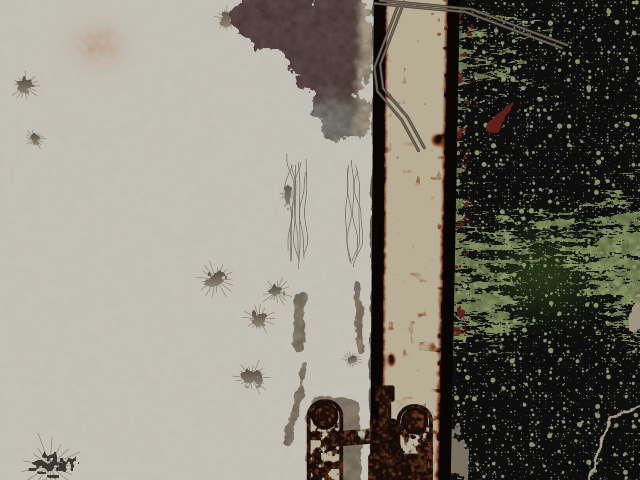
A Shadertoy shader for this texture:

```glsl
const vec3 WHITE = vec3(.765, .752, .71);
const vec3 CREAM = vec3(.72, .68, .585);
const vec3 METAL = vec3(.48, .44, .38);
const vec3 PRIMER = vec3(.32, .25, .24);
const vec3 BLACK = vec3(.05);
const vec3 GREEN = vec3(.47, .52, .34);
const vec3 SOOT = vec3(.09, .045, .03);
const vec3 RUST = vec3(.5, .25, .12);
const vec3 RED = vec3(.38, .12, .11);
const float HAIR = .06, RAYS = 17.;
// Chip centres and radii, in percent of canvas height
const vec4 CHIPS[10] = vec4[10](
 vec4(5.2, 82, 1.5, 1.4), vec4(7.3, 71, 1, 1), vec4(47.2, 96.2, 1.2, 1.7),
 vec4(45, 41.8, 1.9, 1.3), vec4(57.6, 39.2, 1.5, 1), vec4(54, 33.5, 1.6, 1.4),
 vec4(52.4, 21.2, 1.9, 1.5), vec4(59.9, 59.5, .8, 2.5), vec4(10.4, 3, 3.4, 1.7),
 vec4(73.3, 25, .9, .8));
const vec2 WIRE[8] = vec2[8](vec2(83, 99), vec2(78, 86), vec2(78.6, 81), vec2(83.7, 75),
 vec2(87.2, 68.6), vec2(78, 99.3), vec2(97, 97.5), vec2(117, 90));
float pixel;
vec3 col;

float hash(vec2 p) {
 vec3 q = fract(p.xyx * .1031);
 q += dot(q, q.yzx + 33.33);
 return fract((q.x + q.y) * q.z);
}
float noise(vec2 p) {
 vec2 i = floor(p), f = fract(p), e = vec2(1, 0);
 f *= f * (3. - 2. * f);
 return mix(mix(hash(i), hash(i + e), f.x), mix(hash(i + e.yx), hash(i + 1.), f.x), f.y);
}
float fbm(vec2 p) {
 float sum = 0., amp = .53;
 for (int i = 0; i < 4; i++, amp *= .5, p = p * 2.03 + 17.3) sum += amp * noise(p);
 return sum;
}
void paint(vec3 c, float d) { col = mix(col, c, clamp(.5 - d / pixel, 0., 1.)); }
// Shapes hold centre and size, or two end points
float oval(vec2 p, vec4 s) { return (length((p - s.xy) / s.zw) - 1.) * min(s.z, s.w); }
float glow(vec2 p, vec4 s) { p = (p - s.xy) / s.zw; return exp(-dot(p, p)); }
float box(vec2 p, vec4 s, float r) {
 p = abs(p - s.xy) - s.zw + r;
 return length(max(p, 0.)) + min(max(p.x, p.y), 0.) - r;
}
float seg(vec2 p, vec4 s) {
 p -= s.xy; s.zw -= s.xy;
 return length(p - s.zw * clamp(dot(p, s.zw) / dot(s.zw, s.zw), 0., 1.));
}

void whitePanel(vec2 p, float side) {
 float n = fbm(p * .8), rag = (fbm(p * .45) - .5) * 5.;
 col = WHITE + n * .02 - .01;
 col = mix(col, RUST + .2, glow(p, vec4(20.5, 90.5, 5, 4)) * n * .6);
 // Hairline cracks
 for (float k = 0.; k < 13.; k++) {
  float x = (k < 8. ? 60.2 : 68.6) + k * .5 + noise(vec2(p.y * .18, k * 9.)) * 2. - 1.;
  float span = abs(p.y - 51. - 8. * hash(vec2(k, 7))) - 10.;
  paint(METAL * .85, max(abs(p.x - x) - HAIR, span));
 }
 // Chips with radiating cracks
 for (int i = 0; i < 10; i++) {
  vec4 c = CHIPS[i];
  vec2 q = p - c.xy;
  float r = length(q), turn = (atan(q.y, q.x) / 6.283 + .5) * RAYS;
  float h = hash(floor(vec2(turn, i * 5)));
  float ray = abs(fract(turn) - .3 - .4 * h) * r * 6.283 / RAYS - HAIR;
  paint(METAL * 1.1, max(ray, r - (1. + h) * (c.z + .2)));
  paint(METAL * (i == 8 ? .5 : .95 - .2 * q.y / c.w), oval(p, c) + (noise(p * 1.4) - .5) * c.z);
 }
 // Peeled strips
 float peel = min(seg(p, vec4(62.4, 38, 62.2, 28)) - 1.2, seg(p, vec4(63.6, 24, 60, 8)) - .8);
 peel = min(peel, seg(p, vec4(74.5, 41, 75.2, 27)) - .7);
 peel = min(peel, box(p, vec4(69.5, 7, 5.6, 10.5), 4.)) + rag * .45;
 paint(METAL * (.8 + .4 * n), peel);
 // Exposed primer, blue grey at its foot
 float bare = min(oval(p, vec4(57.3, 97, 9, 7.5)), oval(p, vec4(69.5, 89.5, 9, 12)));
 bare = min(bare, oval(p, vec4(71.5, 76, 6, 5.5))) + rag + noise(p * 1.1) - .5;
 vec3 under = mix(vec3(.43, .43, .39), PRIMER, smoothstep(75., 83., p.y + rag));
 under = mix(under, METAL * 1.2, smoothstep(-4.5, -2., side + rag * .5));
 paint(under * (.8 + .4 * n), bare);
 paint(METAL * .8, rag * .3 - side - .2);
}

void creamStrip(vec2 p, float left, float right) {
 float n = fbm(p * .9);
 float rust = exp(-2. * min(left, right)) * (.45 + n) + exp(-right - p.y * .03) * n;
 rust += glow(p, vec4(91.1, 70.8, 1.2, 1.2)) + glow(p, vec4(81.6, 25, .8, 1.3));
 rust += smoothstep(.8, .9, noise(p * .7)) * n * .6;
 col = mix(CREAM, RUST, smoothstep(.15, .65, rust));
 col = mix(col, SOOT, smoothstep(.55, 1., rust));
}

void scratchedPanel(vec2 p, float side) {
 float n = fbm(p * .7) - .5;
 col = BLACK + GREEN * vec3(.2, .3, .1) * glow(p, vec4(113, 43, 10, 8));
 // Dragged green paint
 float mass = glow(p, vec4(101, 35, 11, 8)) + glow(p, vec4(131, 44, 9, 15))
  + .75 * glow(p, vec4(111, 50, 20, 10)) + .65 * glow(p, vec4(103, 90, 10, 11))
  + .6 * exp(-side * .6) * smoothstep(12., 35., p.y) - .5 * glow(p, vec4(113, 42, 8, 6));
 float drag = .6 * fbm(p * vec2(.22, 1.1)) + .4 * fbm(p * vec2(1.2, 3.5));
 col = mix(col, GREEN * (.95 + .6 * n), smoothstep(.73, .8, drag + .36 * min(mass, 1.)));
 // Pale specks
 for (float s = .65; s < 2.; s += .65) {
  vec2 g = p / s + s * 47., id = floor(g);
  float r = hash(id) > .7 ? .28 * hash(id + 9.) : -1.;
  paint(GREEN + .06, (length(fract(g) - .3 - .4 * hash(id + 3.)) - r) * s);
 }
 // Red flakes, worn corners and forked crack
 if (p.y > 30.) paint(RED, (.16 - n) * 3. + max(side - 2.5, 0.));
 paint(RED, seg(p, vec4(102.8, 74, 106.8, 78.5)) + (p.y - 80.) * .22 + n);
 paint(CREAM * .85, oval(p, vec4(133, 34, 2, 3.5)) + n * 2.);
 paint(METAL, oval(p, vec4(95.5, 5, 2.2, 5)) + n * 4.);
 p += n * 2.;
 paint(CREAM * .9, min(seg(p, vec4(134, 15.6, 127, 13)), seg(p, vec4(127, 13, 122.5, -1))) - .25);
}

void addLatch(vec2 p) {
 vec3 rust = mix(SOOT, RUST * .75, smoothstep(.4, .8, fbm(p * 1.5)));
 vec3 worn = mix(rust, CREAM, smoothstep(.46, .6, fbm(p * .65)));
 // Plates with bolt heads
 for (float k = 0.; k < 2.; k++) {
  vec2 c = vec2(67.7 + 18.7 * k, 6.6 - k);
  float plate = box(p, vec4(c, 3.8, 10.2), 3.6), bolt = length(p - c - vec2(0, 6.7)) - 2.8;
  paint(rust, plate);
  paint(worn, plate + .8);
  paint(SOOT, bolt);
  paint(rust * 1.2, bolt + .7);
 }
 // Body, cross bar and upright pin
 paint(rust, box(p, vec4(83, 2.3, 6.3, 3.2), .8));
 float bar = seg(p, vec4(70.5, 8.6, 79, 9.3)) - 1.6;
 paint(mix(rust, worn, smoothstep(7.8, 9.3, p.y)), bar);
 float pin = min(box(p, vec4(80.2, 18, 2, 1.7), .5), box(p, vec4(80.2, 13, 1.3, 4.5), .2));
 pin = min(pin, box(p, vec4(80, 9, 2.8, 3.8), 1.));
 paint(rust * (1.15 - .2 * abs(p.x - 80.)), pin);
}

void mainImage(out vec4 fragColor, in vec2 fragCoord) {
 pixel = 100. / iResolution.y;
 vec2 p = fragCoord * pixel;
 // Panels between two leaning gaps
 float gapA = p.x - 78.3 - .008 * p.y, gapB = p.x - 92.7 - .019 * p.y;
 if (gapA < 0.) whitePanel(p, gapA + 1.2);
 else if (gapB < 0.) creamStrip(p, gapA - 1.2, -gapB - 1.2);
 else scratchedPanel(p, gapB - 1.2);
 paint(SOOT * .4, min(abs(gapA), abs(gapB)) - 1.2);
 addLatch(p);
 // Doubled wire
 float wire = 9.;
 for (int i = 0; i < 7; i++) {
  if (i == 4) continue;
  vec4 s = vec4(WIRE[i], WIRE[i + 1]);
  wire = min(wire, min(seg(p, s), seg(p - vec2(1.2, .6), s)));
 }
 paint(METAL * (1. - 1.8 * wire), wire - .3);
 fragColor = vec4(col, 1);
}
```
